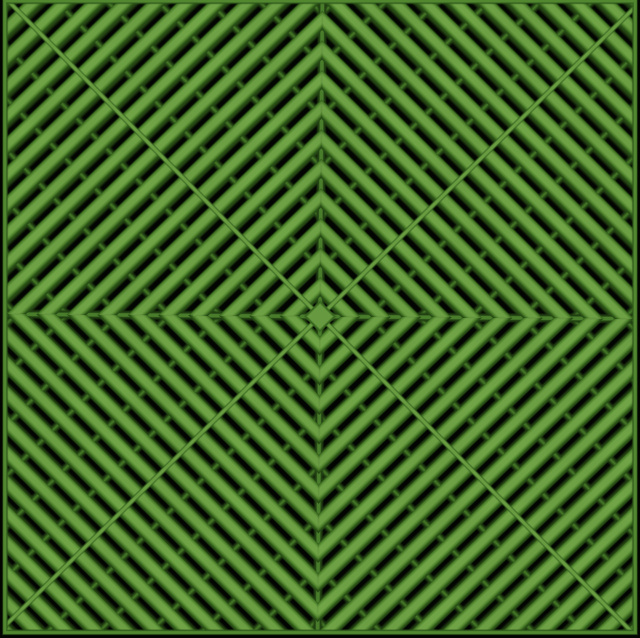
This pattern is drawn by a WebGL 2 fragment shader. Its source:

```glsl
#version 300 es
precision highp float;

uniform vec2 u_resolution;
out vec4 fragColor;

// Antialiased band: 1 inside |x| < halfWidth
float band(float x, float halfWidth, float soft) {
    return 1.0 - smoothstep(halfWidth - soft, halfWidth + soft, abs(x));
}

// Rounded bar colour; across runs from -1 (inner edge) to 1 (outer edge)
vec3 barColor(float across, float lightSide) {
    float shifted = across - 0.12 * lightSide;
    vec3 side = vec3(0.15, 0.30, 0.08);
    vec3 body = vec3(0.28, 0.48, 0.15);
    vec3 ridge = vec3(0.43, 0.63, 0.27);
    vec3 c = mix(body, side, smoothstep(0.62, 1.05, abs(shifted)));
    return mix(c, ridge, 1.0 - smoothstep(0.28, 0.82, abs(shifted)));
}

void main() {
    vec2 uv = gl_FragCoord.xy / u_resolution;
    float pixel = 1.0 / min(u_resolution.x, u_resolution.y);

    // Slightly turned frame around the hub
    vec2 p = uv - vec2(0.5, 0.504);
    float turn = 0.0075;
    p = mat2(cos(turn), sin(turn), -sin(turn), cos(turn)) * p;
    vec2 q = abs(p);

    // Ring coordinate across the bars, slide coordinate along them
    float ring = q.x / 0.0475 + q.y / 0.0464;
    float slide = abs(q.x - q.y) / 0.047;
    float soft = pixel / 0.047;

    // Offset from the nearest bar, positive away from the hub
    float offset = ring - floor(ring + 0.5);
    float solid = step(0.6, ring);

    // Dark slots, with the bar walls that face the hub
    vec3 color = vec3(0.008, 0.018, 0.004);
    float wallWidth = 0.045 + 0.006 * ring;
    float wall = 1.0 - smoothstep(0.33, 0.39 + wallWidth, -offset);
    wall *= step(offset, 0.0) * solid;
    color = mix(color, vec3(0.14, 0.26, 0.07), wall);
    float outerFoot = 1.0 - smoothstep(0.32, 0.40, offset);
    color = mix(color, vec3(0.10, 0.19, 0.05), outerFoot * step(0.0, offset) * solid);

    // Low struts bridging neighbouring bars
    float strutCell = mod(slide, 1.7) - 1.7 * 0.94;
    strutCell = abs(strutCell) > 0.85 ? strutCell + 1.7 : strutCell;
    float strut = band(strutCell, 0.17, 0.09) * step(0.8, slide) * solid;
    vec3 strutColor = mix(vec3(0.13, 0.25, 0.07), vec3(0.27, 0.47, 0.15),
                          band(strutCell, 0.06, 0.08));
    color = mix(color, strutColor, strut);

    // Recessed ribs along both axes
    float axis = min(q.x, q.y);
    color = mix(color, vec3(0.13, 0.25, 0.07), band(axis, 0.0065, 0.0025));
    color = mix(color, vec3(0.29, 0.49, 0.17), band(axis, 0.0030, 0.0015));

    // Concentric rounded bars, lit from above
    float bar = band(offset, 0.325, max(soft, 0.03)) * solid;
    float lightSide = p.y > 0.0 ? 1.0 : -1.0;
    vec3 surface = barColor(offset / 0.33, lightSide);
    float tone = sin(p.x * 31.0 + 2.0 * sin(p.y * 23.0)) * sin(p.y * 37.0);
    surface *= 1.0 + 0.025 * tone;
    surface *= 1.0 - 0.10 * band(axis, 0.0008, 0.0025);
    color = mix(color, surface, bar);

    // Thin raised ribs along the diagonals
    float diagonal = abs(q.x - q.y) * 0.7071;
    color = mix(color, vec3(0.19, 0.36, 0.11), 0.8 * band(diagonal, 0.0042, 0.0016));
    color = mix(color, vec3(0.41, 0.61, 0.25), band(diagonal, 0.0026, pixel));

    // Central diamond hub
    float hub = q.x + q.y;
    color = mix(color, vec3(0.22, 0.40, 0.12), 1.0 - smoothstep(0.023, 0.027, hub));
    color = mix(color, vec3(0.40, 0.60, 0.25), 1.0 - smoothstep(0.018, 0.023, hub));

    // Outer rim and the dark ground beyond it
    vec2 edge = min(uv - vec2(0.004, 0.005), vec2(0.996, 1.002) - uv);
    float rim = min(edge.x, edge.y);
    color = mix(color, vec3(0.18, 0.34, 0.10), 1.0 - smoothstep(0.006, 0.010, rim));
    color = mix(color, vec3(0.32, 0.53, 0.19), band(rim - 0.0035, 0.0025, 0.0015));
    color = mix(vec3(0.01, 0.02, 0.005), color, smoothstep(-pixel, pixel, rim));

    fragColor = vec4(color, 1.0);
}
```
